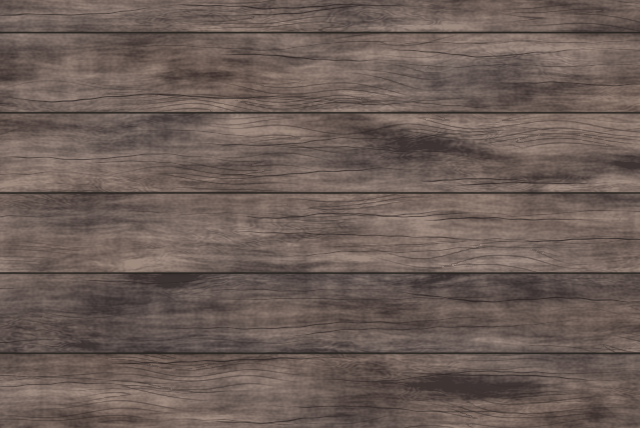
Give the GLSL for this texture, as a WebGL 2 fragment shader.

```glsl
#version 300 es
// Weathered brown horizontal planks with grain, cracks, worn patches and dark seams.
precision highp float;

uniform vec2 u_resolution;
out vec4 outColor;

const float PLANK_HEIGHT = 0.1873;
const float FIRST_SEAM = 0.0762;
const vec3 DARK_WOOD = vec3(0.28, 0.235, 0.225);
const vec3 PALE_WOOD = vec3(0.58, 0.505, 0.465);
const vec3 CRACK_COLOR = vec3(0.17, 0.14, 0.135);
const vec3 SEAM_COLOR = vec3(0.15, 0.14, 0.125);
const float PLANK_TONE[6] = float[6](0.50, 0.61, 0.60, 0.65, 0.41, 0.52);

float hash(vec2 p) {
    vec3 q = fract(vec3(p.xyx) * 0.1031);
    q += dot(q, q.yzx + 33.33);
    return fract((q.x + q.y) * q.z);
}

float cornerSlope(vec2 cell, vec2 offset) {
    float angle = 6.28318 * hash(cell);
    return dot(vec2(cos(angle), sin(angle)), offset);
}

// Gradient noise, roughly -0.7 to 0.7.
float noise(vec2 p) {
    vec2 i = floor(p), f = fract(p);
    vec2 w = f * f * f * (f * (f * 6.0 - 15.0) + 10.0);
    vec2 e = vec2(1.0, 0.0);
    float low = mix(cornerSlope(i, f), cornerSlope(i + e, f - e), w.x);
    float high = mix(cornerSlope(i + e.yx, f - e.yx), cornerSlope(i + 1.0, f - 1.0), w.x);
    return mix(low, high, w.y);
}

float fbm(vec2 p) {
    float sum = 0.0, gain = 1.0;
    for (int i = 0; i < 4; i++) {
        sum += gain * noise(p);
        p = p * 2.03 + 17.3;
        gain *= 0.55;
    }
    return sum;
}

// Thin contour where a noise field crosses zero.
float hairline(vec2 p, float width) {
    float field = noise(p);
    float slope = max(length(vec2(dFdx(field), dFdy(field))), 0.001);
    return 1.0 - smoothstep(width, width + 1.1, abs(field) / slope);
}

// One tapering split that wanders along the plank.
float crack(vec2 p, float seed, float halfWidth, float blur) {
    float start = mix(-0.4, 1.2, hash(vec2(seed, 1.7)));
    float span = mix(0.35, 1.1, hash(vec2(seed, 5.3)));
    float along = (p.x - start) / span;
    float taper = smoothstep(0.0, 0.12, along) * smoothstep(1.0, 0.5, along);
    float tilt = (hash(vec2(seed, 9.1)) - 0.5) * 0.09;
    float path = PLANK_HEIGHT * mix(0.08, 0.92, hash(vec2(seed, 3.9)))
        + tilt * (p.x - start)
        + 0.022 * noise(vec2(p.x * 4.0, seed))
        + 0.004 * noise(vec2(p.x * 22.0, seed + 4.0));
    float width = halfWidth * taper * (0.8 + noise(vec2(p.x * 14.0, seed + 8.0)));
    return taper * smoothstep(blur, -blur, abs(p.y - path) - width);
}

float cracks(vec2 p, float row, float blur) {
    float cover = 0.0;
    for (int i = 0; i < 11; i++) {
        float rank = float(i) / 10.0;
        float seed = row * 31.0 + float(i) * 7.0 + 3.0;
        float strength = mix(0.95, 0.45, rank);
        cover = max(cover, strength * crack(p, seed, mix(0.0014, 0.0004, rank), blur));
    }
    return cover;
}

// Brightness of the wood; p is measured from the plank's top edge.
float woodTone(vec2 p, float row) {
    vec2 s = p + vec2(row * 5.7, row * 3.1);
    s.y += 0.022 * noise(s * vec2(3.0, 6.0)) + 0.006 * noise(s * vec2(9.0, 20.0));
    float tone = PLANK_TONE[int(clamp(row, 0.0, 5.0))];
    tone += 0.60 * fbm(s * vec2(2.4, 11.0));
    tone += 0.30 * fbm(s * vec2(5.0, 55.0));
    tone += 0.24 * noise(s * vec2(22.0, 140.0));
    tone += 0.20 * noise(s * vec2(110.0, 170.0));
    // Cross-grain mottling and flame figure.
    tone += 0.20 * noise(s * vec2(34.0, 9.0));
    float figureArea = smoothstep(-0.05, 0.35, noise(s * vec2(2.6, 9.0) + 40.0));
    float rings = fbm(s * vec2(4.0, 13.0) + 9.0);
    tone += 0.10 * figureArea * sin(rings * 40.0);
    // Dark stains and pale worn strips near the lower edge.
    tone -= 0.50 * smoothstep(0.10, 0.6, fbm(s * vec2(2.4, 8.0) + 71.0));
    float strip = smoothstep(0.68, 0.82, p.y / PLANK_HEIGHT);
    float wear = smoothstep(0.05, 0.5, fbm(s * vec2(3.0, 30.0) + 23.0));
    return tone + 0.28 * strip * wear;
}

void main() {
    vec2 p = gl_FragCoord.xy / u_resolution.y;
    float blur = 0.8 / u_resolution.y;
    float depth = 1.0 - p.y - FIRST_SEAM;
    float row = floor(depth / PLANK_HEIGHT) + 1.0;
    vec2 local = vec2(p.x, depth - (row - 1.0) * PLANK_HEIGHT);
    vec2 shifted = local + row * vec2(5.7, 3.1);

    // Wood with slight shifts between warm brown and grey.
    vec3 color = mix(DARK_WOOD, PALE_WOOD, clamp(woodTone(local, row), -0.12, 1.12));
    float warmth = noise(shifted * vec2(2.0, 9.0) + 55.0) - (row == 4.0 ? 0.3 : 0.0);
    color += warmth * vec3(0.018, 0.002, -0.012);

    // Hairline checks in patches, then the larger cracks.
    float patches = smoothstep(0.0, 0.35, noise(shifted * vec2(2.2, 10.0) + 90.0));
    vec2 grain = shifted + vec2(0.0, 0.07 * noise(shifted * vec2(3.5, 4.0)));
    color = mix(color, CRACK_COLOR, 0.36 * patches * hairline(grain * vec2(2.5, 55.0), 0.1));
    color = mix(color, CRACK_COLOR, 0.9 * cracks(local, row, blur));

    // Seam with a soft shadow.
    float edge = min(local.y, PLANK_HEIGHT - local.y);
    color *= 1.0 - 0.24 * exp(-edge / 0.003);
    color = mix(color, SEAM_COLOR, 0.92 * smoothstep(blur, -blur, edge - 0.0018));
    outColor = vec4(color, 1.0);
}
```
